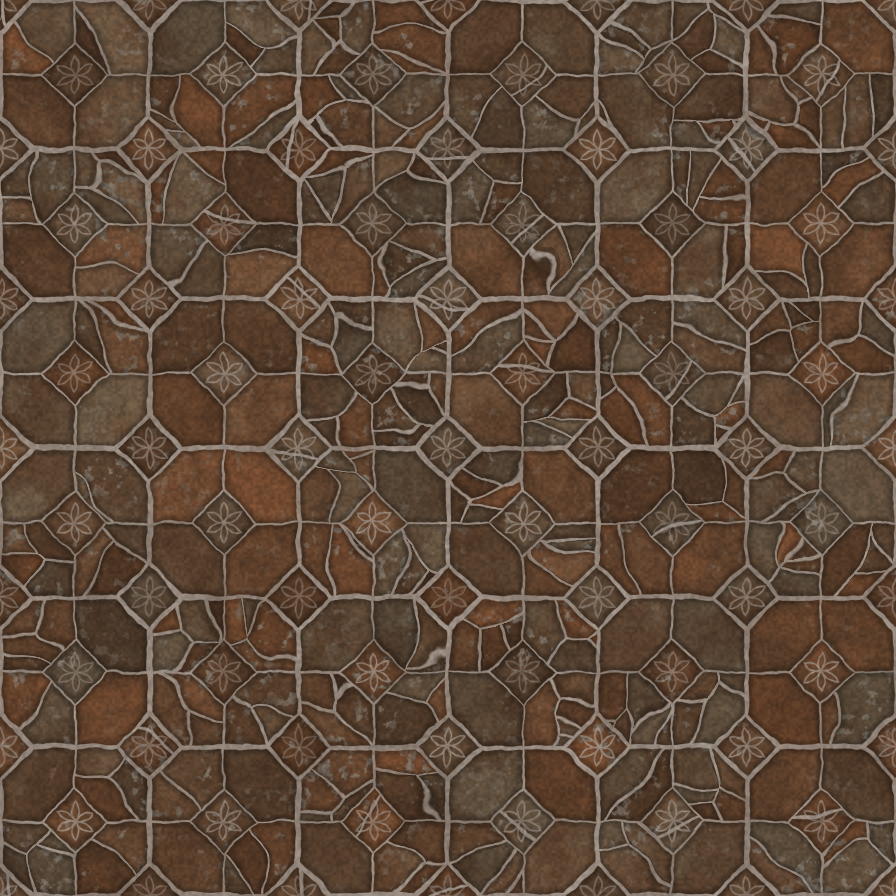
Write a Shadertoy shader that draws this texture.

```glsl
// Weathered brown paving: clipped square tiles, flower diamonds and irregular pale grout cracks.
#define REPEATS 6.0
#define DIAMOND 0.44
#define THICK 0.033
#define THIN 0.015
#define CRACK 0.019
#define WOBBLE 0.075
#define PETAL_LENGTH 0.125
#define PETAL_WIDTH 0.047
#define GROUT vec3(0.65, 0.60, 0.56)
#define RUST vec3(0.39, 0.25, 0.16)
#define OLIVE vec3(0.35, 0.29, 0.225)
#define UMBER vec3(0.28, 0.20, 0.14)

vec3 hash3(vec2 p) {
    vec3 q = fract(p.xyx * vec3(0.1031, 0.1030, 0.0973));
    q += dot(q, q.yxz + 33.33);
    return fract((q.xxy + q.yzz) * q.zyx);
}

float noise(vec2 p) {
    vec2 i = floor(p), f = fract(p);
    f = f * f * (3.0 - 2.0 * f);
    return mix(mix(hash3(i).x, hash3(i + vec2(1, 0)).x, f.x),
               mix(hash3(i + vec2(0, 1)).x, hash3(i + 1.0).x, f.x), f.y);
}

float fbm(vec2 p) {
    float sum = 0.0, gain = 0.53;
    for (int i = 0; i < 4; i++) {
        sum += gain * noise(p);
        p = mat2(1.6, 1.2, -1.2, 1.6) * p + 7.3;
        gain *= 0.5;
    }
    return sum;
}

// Distance to the border between the two nearest shards; z holds the shard index.
vec3 shards(vec2 f, vec2 cell, int count) {
    vec2 near = vec2(0), next = vec2(0);
    float d1 = 1e3, d2 = 1e3, id = 0.0;
    for (int i = 0; i < count; i++) {
        vec2 seed = hash3(cell + float(i) * 17.0 + 3.0).xy;
        float d = dot(f - seed, f - seed);
        if (d < d1) {
            d2 = d1; next = near;
            d1 = d; near = seed; id = float(i);
        } else if (d < d2) { d2 = d; next = seed; }
    }
    float edge = count > 1 ? (d2 - d1) / (2.0 * max(length(next - near), 0.01)) : 1.0;
    return vec3(edge, d1, id);
}

// Outline of six pointed petals around the origin.
float flower(vec2 v) {
    float sector = radians(60.0);
    float a = mod(atan(v.y, v.x), sector) - 0.5 * sector;
    vec2 w = length(v) * vec2(cos(a), abs(sin(a)));
    float arc = (PETAL_LENGTH * PETAL_LENGTH + PETAL_WIDTH * PETAL_WIDTH) / (2.0 * PETAL_WIDTH);
    w += vec2(-PETAL_LENGTH - 0.012, arc - PETAL_WIDTH);
    return abs(length(w) - arc) - 0.011;
}

void mainImage(out vec4 fragColor, in vec2 fragCoord) {
    float cells = 2.0 * REPEATS;
    vec2 p = fragCoord / iResolution.xy * cells;
    float px = cells / iResolution.y;
    vec2 q = p + WOBBLE * (vec2(fbm(p * 4.0), fbm(p * 4.0 + 41.0)) - 0.5);

    // Each cell has diamonds on two opposite corners, alternating by parity.
    vec2 cell = floor(q), f = q - cell;
    float odd = mod(cell.x + cell.y, 2.0);
    float s = mix(f.x, 1.0 - f.x, odd) + f.y;
    vec2 corner = vec2(step(1.0, s));
    corner.x = mix(corner.x, 1.0 - corner.x, odd);
    vec2 centre = cell + corner, v = q - centre;
    float diamond = (abs(v.x) + abs(v.y) - DIAMOND) * 0.7071;
    vec3 diamondRnd = hash3(mod(centre, cells) + 71.0);

    // Grid seams and diamond rims; even lines are wider.
    float wear = mix(0.65, 1.35, noise(p * 2.3 + 9.0));
    vec2 line = floor(q + 0.5);
    vec2 seams = abs(q - line) - wear * mix(vec2(THICK), vec2(THIN), mod(line, 2.0));
    float rim = abs(diamond) - wear * mix(THICK, THIN, mod(centre.x, 2.0)) * 0.85;
    float grout = min(rim, max(min(seams.x, seams.y), -diamond));

    // Random shards break up part of the tiles, and a few diamonds split.
    vec2 tile = mod(cell, cells);
    vec3 tileRnd = hash3(tile + 5.0);
    int count = max(1, int(tileRnd.x * 7.2) - 1);
    vec2 bend = 0.35 * (vec2(noise(p * 2.0 + 13.0), noise(p * 2.0 + 57.0)) - 0.5);
    vec3 shard = shards(f + bend, tile, count);
    float inside = step(diamond, 0.0);
    float turn = diamondRnd.x * 6.2832;
    float split = abs(dot(v + bend * 0.4, vec2(cos(turn), sin(turn))) + 0.1);
    split += step(0.22, diamondRnd.y);
    float crack = mix(shard.x, split, inside) - CRACK * wear;
    grout = min(grout, crack);

    // Stone colour with mottling, mineral flecks and dirt along the seams.
    vec3 rnd = mix(hash3(tile + shard.z * 29.0 + 11.0), diamondRnd, inside);
    float cloud = fbm(p * 2.2 + rnd.xy * 9.0), grain = noise(p * 27.0);
    vec3 stone = mix(OLIVE, RUST, smoothstep(0.2, 0.85, rnd.x * 0.7 + cloud * 0.4));
    stone = mix(stone, UMBER, 0.7 * smoothstep(0.35, 0.7, cloud * 0.75 + rnd.y * 0.3));
    stone *= (0.87 + 0.25 * rnd.z) * (0.8 + 0.24 * grain + 0.2 * fbm(p * 9.0));
    float fleck = smoothstep(0.57, 0.72, fbm(p * 10.0 + 23.0));
    fleck *= smoothstep(0.38, 0.65, fbm(p * 1.4 + rnd.yz * 8.0)) * (count > 1 ? 1.0 : 0.45);
    stone = mix(stone, vec3(0.50, 0.47, 0.43) * (0.8 + 0.3 * grain), 0.75 * fleck);
    stone *= mix(0.74, 1.03, smoothstep(0.0, 0.10, grout));

    // Worn flower inlay, then grout on top.
    vec3 mortar = GROUT * (0.86 + 0.2 * noise(p * 22.0 + 5.0));
    float ink = smoothstep(px, -px, flower(v)) * inside;
    vec3 color = mix(stone, mortar, ink * mix(0.5, 0.95, diamondRnd.z) * (0.75 + 0.25 * grain));
    float cover = smoothstep(px * 0.8, -px * 0.8, grout);
    color = mix(color, mortar, cover * mix(0.72, 1.0, noise(p * 1.7 + 31.0)));
    fragColor = vec4(color, 1.0);
}
```
